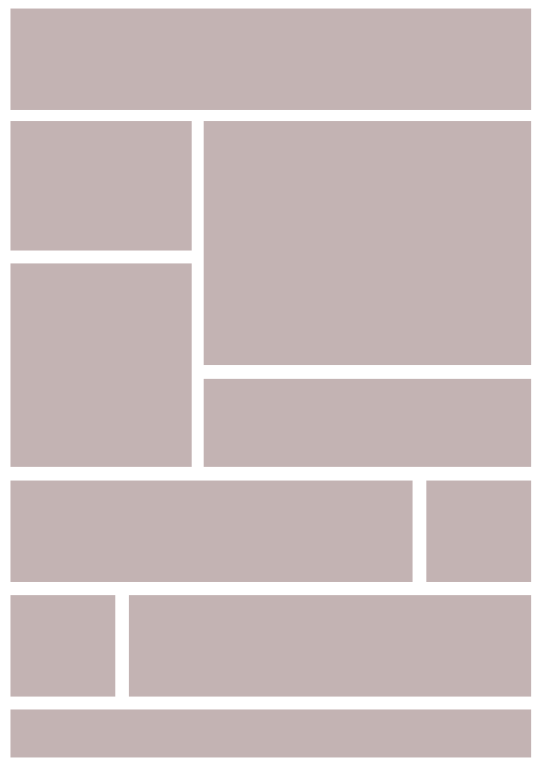
This background is drawn by a WebGL 2 fragment shader. Its source:

```glsl
#version 300 es
precision highp float;

uniform vec2 u_resolution;
out vec4 fragColor;

#define PANEL_COLOR vec3(0.765, 0.702, 0.702)
#define GAP_COLOR vec3(1.0)
#define LEFT 0.0194
#define RIGHT 0.9836
#define COLUMN_SPLIT vec2(0.3550, 0.3772)
#define NARROW_LEFT_SPLIT vec2(0.2135, 0.2387)
#define NARROW_RIGHT_SPLIT vec2(0.7640, 0.7895)

// Smooth coverage of the span from low to high along one axis
float span(float x, float low, float high, float pixel) {
    return clamp((x - low) / pixel + 0.5, 0.0, 1.0)
         * clamp((high - x) / pixel + 0.5, 0.0, 1.0);
}

// Coverage of a panel; columns = left, right; rows = top, bottom
float panel(vec2 p, vec2 columns, vec2 rows, vec2 pixel) {
    return span(p.x, columns.x, columns.y, pixel.x)
         * span(p.y, rows.x, rows.y, pixel.y);
}

void main() {
    vec2 pixel = 1.0 / u_resolution;
    vec2 p = gl_FragCoord.xy * pixel;
    p.y = 1.0 - p.y; // measure rows downward from the top

    vec2 full = vec2(LEFT, RIGHT);
    vec2 leftColumn = vec2(LEFT, COLUMN_SPLIT.x);
    vec2 rightColumn = vec2(COLUMN_SPLIT.y, RIGHT);

    // Header and footer bands
    float cover = panel(p, full, vec2(0.0111, 0.1432), pixel);
    cover += panel(p, full, vec2(0.9238, 0.9863), pixel);

    // Two staggered columns
    cover += panel(p, leftColumn, vec2(0.1576, 0.3262), pixel);
    cover += panel(p, leftColumn, vec2(0.3430, 0.6079), pixel);
    cover += panel(p, rightColumn, vec2(0.1576, 0.4753), pixel);
    cover += panel(p, rightColumn, vec2(0.4933, 0.6079), pixel);

    // Two split rows, with the narrow panel changing sides
    for (int i = 0; i < 2; i++) {
        vec2 gap = i == 0 ? NARROW_RIGHT_SPLIT : NARROW_LEFT_SPLIT;
        vec2 rows = vec2(0.6257, 0.7578) + 0.1492 * float(i);
        cover += panel(p, vec2(LEFT, gap.x), rows, pixel);
        cover += panel(p, vec2(gap.y, RIGHT), rows, pixel);
    }

    fragColor = vec4(mix(GAP_COLOR, PANEL_COLOR, clamp(cover, 0.0, 1.0)), 1.0);
}
```
